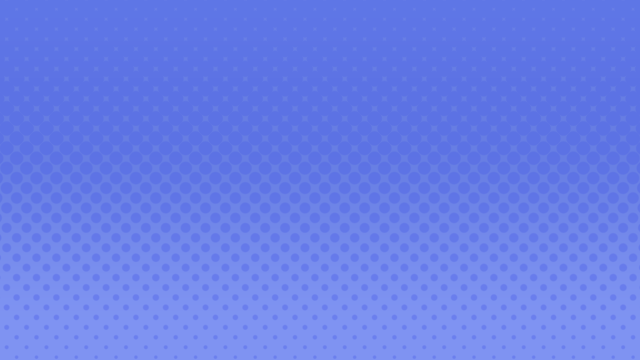
Give the GLSL for this background, as a WebGL 2 fragment shader.

```glsl
#version 300 es
precision highp float;

#define PERIOD 0.05524
#define DOT_ORIGIN vec2(0.0185, 0.3115)
#define EDGE_SOFTNESS 0.0026
#define RADIUS_LOW 0.16
#define RADIUS_MID 0.71
#define RADIUS_TOP 0.90

uniform vec2 u_resolution;
out vec4 fragColor;

// Distance to the nearest centre of a staggered (diagonal) lattice.
float latticeDistance(vec2 p) {
    vec2 evenRow = (fract(p / PERIOD + 0.5) - 0.5) * PERIOD;
    vec2 oddRow = (fract(p / PERIOD) - 0.5) * PERIOD;
    return min(length(evenRow), length(oddRow));
}

// Dot radius shrinks towards the bottom; overlapping dots leave small gaps above.
float dotRadius(float height) {
    float lower = mix(RADIUS_LOW, RADIUS_MID, clamp(height / 0.6, 0.0, 1.0));
    float upper = (RADIUS_TOP - RADIUS_MID) * clamp((height - 0.6) / 0.4, 0.0, 1.0);
    return (lower + upper) * PERIOD * 0.5;
}

// Vertical gradient through three colours.
vec3 gradient(vec3 low, vec3 mid, vec3 top, float height) {
    vec3 color = mix(low, mid, smoothstep(0.08, 0.62, height));
    return mix(color, top, smoothstep(0.7, 1.0, height));
}

void main() {
    vec2 p = gl_FragCoord.xy / u_resolution.y;

    // Paper and ink gradients
    vec3 paper = gradient(vec3(0.497, 0.577, 0.948), vec3(0.402, 0.492, 0.888),
                          vec3(0.412, 0.500, 0.898), p.y);
    vec3 ink = gradient(vec3(0.420, 0.497, 0.932), vec3(0.361, 0.446, 0.893),
                        vec3(0.370, 0.462, 0.903), p.y);

    // Halftone coverage
    float dist = latticeDistance(p - DOT_ORIGIN);
    float softness = max(EDGE_SOFTNESS, 0.75 / u_resolution.y);
    float coverage = 1.0 - smoothstep(-softness, softness, dist - dotRadius(p.y));

    fragColor = vec4(mix(paper, ink, coverage), 1.0);
}
```
